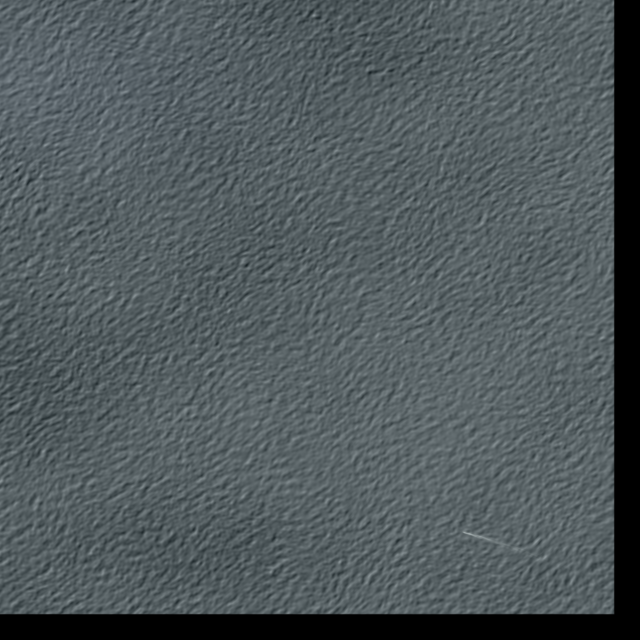
A Shadertoy shader for this texture:

```glsl
// Blue-grey leather with a fine diagonal grain, ending at a black right and lower edge.
// The grain is stretched gradient noise, embossed by comparing two nearby heights;
// broad soft patches, a faint crease and one pale scratch lie over it.

vec2 hashGradient(vec2 cell) {
    vec2 s = vec2(dot(cell, vec2(127.1, 311.7)), dot(cell, vec2(269.5, 183.3)));
    return 2.0 * fract(sin(s) * 43758.5453) - 1.0;
}

float gradientNoise(vec2 p) {
    vec2 i = floor(p), f = fract(p);
    vec2 u = f * f * f * (f * (f * 6.0 - 15.0) + 10.0);
    float a = dot(hashGradient(i), f);
    float b = dot(hashGradient(i + vec2(1, 0)), f - vec2(1, 0));
    float c = dot(hashGradient(i + vec2(0, 1)), f - vec2(0, 1));
    float d = dot(hashGradient(i + vec2(1, 1)), f - vec2(1, 1));
    return mix(mix(a, b, u.x), mix(c, d, u.x), u.y);
}

// Short ridges that run up to the right and bend gently
float grainHeight(vec2 p) {
    p += 0.018 * vec2(gradientNoise(p * 7.0), gradientNoise(p * 7.0 + 31.0));
    vec2 along = vec2(cos(0.65), sin(0.65));
    vec2 q = vec2(dot(p, along), dot(p, vec2(-along.y, along.x)));
    return gradientNoise(q * vec2(64.0, 108.0))
         + 0.45 * gradientNoise(q * vec2(135.0, 190.0) + 17.0);
}

float softSpot(vec2 p, vec2 centre, vec2 radius) {
    vec2 d = (p - centre) / radius;
    return exp(-dot(d, d));
}

// Broad light and dark areas of the hide
float patches(vec2 p) {
    float tone = 0.012 * (p.x - 0.45);
    tone -= 0.050 * softSpot(p, vec2(0.52, 0.97), vec2(0.17, 0.14));
    tone -= 0.040 * softSpot(p, vec2(0.04, 0.43), vec2(0.20, 0.12));
    tone -= 0.040 * softSpot(p, vec2(0.32, 0.13), vec2(0.16, 0.09));
    tone -= 0.028 * softSpot(p, vec2(0.41, 0.62), vec2(0.15, 0.10));
    tone += 0.025 * softSpot(p, vec2(0.58, 0.34), vec2(0.25, 0.12));
    tone += 0.022 * softSpot(p, vec2(0.10, 0.87), vec2(0.25, 0.10));
    vec2 slanted = vec2(p.x + p.y, 1.8 * (p.y - 0.5 * p.x));
    return tone + 0.035 * gradientNoise(slanted * 4.0) + 0.02 * gradientNoise(p * 14.0);
}

// Fine parallel ripples along a curve near the top left
float crease(vec2 p) {
    float d = p.y - (0.95 - 0.03 * p.x - 0.46 * p.x * p.x);
    float fade = exp(-d * d / 0.00018) * (1.0 - smoothstep(0.35, 0.52, p.x));
    return fade * sin(d * 720.0) * (0.5 + gradientNoise(p * 18.0));
}

// Bright at its head, fading and widening toward the lower right
float scratch(vec2 p) {
    vec2 direction = normalize(vec2(0.126, -0.036));
    vec2 d = p - vec2(0.724, 0.169);
    float t = dot(d, direction);
    float side = dot(d, vec2(-direction.y, direction.x)) + 0.35 * t * t;
    float width = 0.0018 + 0.025 * max(t, 0.0);
    float wear = 0.75 + 0.8 * gradientNoise(vec2(t * 70.0, side * 350.0));
    float fade = smoothstep(-0.003, 0.003, t) * exp(-max(t, 0.0) * 19.0);
    return exp(-side * side / (width * width)) * fade * wear;
}

void mainImage(out vec4 fragColor, in vec2 fragCoord) {
    vec2 p = fragCoord / iResolution.xy;

    // Emboss the grain with light from the upper left
    vec2 toLight = 0.0042 * normalize(vec2(-0.75, 0.65));
    float relief = grainHeight(p) - grainHeight(p + toLight);
    relief += 0.25 * relief * abs(relief);

    // Darker areas and the crimped left side have deeper grain
    float tone = patches(p);
    float depth = 0.185 - 0.9 * tone;
    depth += 0.06 * softSpot(p, vec2(0.07, 0.67), vec2(0.08, 0.09));

    vec3 color = vec3(0.344, 0.383, 0.395) + tone + relief * depth;
    color += 0.035 * crease(p);
    color.b += 0.012 * softSpot(p, vec2(0.10, 0.87), vec2(0.30, 0.15));
    color = mix(color, vec3(0.76, 0.80, 0.80), clamp(scratch(p), 0.0, 1.0));

    // Black strips at the right and the bottom
    vec2 pixel = 1.0 / iResolution.xy;
    float inside = (1.0 - smoothstep(-pixel.x, pixel.x, p.x - 0.9596))
                 * smoothstep(-pixel.y, pixel.y, p.y - 0.0404);
    fragColor = vec4(clamp(color, 0.0, 1.0) * inside, 1.0);
}
```
